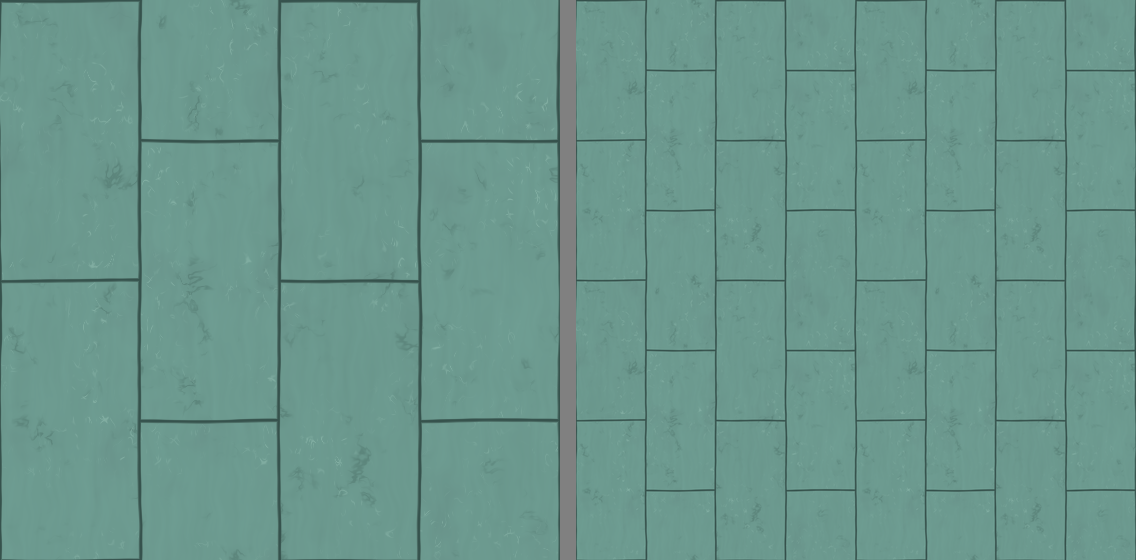
Left: one tile. Right: repeated 2 by 2.
Write a WebGL 2 fragment shader that draws this texture.

```glsl
#version 300 es
precision highp float;
// Tall sea-green stone slabs, four columns by two rows, odd columns shifted by half a slab.
// Joints are distances to a slightly warped grid; wrapping gradient noise gives each
// slab its own clouds, upright grain, dark veins and pale curled scratches.

uniform vec2 u_resolution;
out vec4 outColor;

float hash(vec2 cell, float seed) {
  uvec3 v = uvec3(cell, seed) * uvec3(1597u, 3343u, 7919u);
  uint h = (v.x ^ (v.y << 8u) ^ (v.z << 16u)) + v.x + v.y * 31u + v.z * 57u;
  h = (h ^ (h >> 16u)) * 73244475u;
  h = (h ^ (h >> 15u)) * 73244475u;
  h ^= h >> 16u;
  return float(h & 65535u) / 65536.0;
}

float corner(vec2 cell, vec2 offset, vec2 period, float seed) {
  float angle = 6.2832 * hash(mod(cell, period), seed);
  return dot(vec2(cos(angle), sin(angle)), offset);
}

// Gradient noise over the unit square, with a whole number of cells each way
float noise(vec2 p, vec2 period, float seed) {
  p *= period;
  vec2 i = floor(p), f = p - i;
  vec2 s = f * f * f * (f * (f * 6.0 - 15.0) + 10.0);
  vec2 e = vec2(1, 0);
  float low = mix(corner(i, f, period, seed), corner(i + e, f - e, period, seed), s.x);
  float high = mix(corner(i + e.yx, f - e.yx, period, seed),
                   corner(i + 1.0, f - 1.0, period, seed), s.x);
  return mix(low, high, s.y);
}

float fbm(vec2 p, vec2 period, float seed) {
  float sum = 0.0, amplitude = 0.6;
  for (int k = 0; k < 4; k++) {
    sum += amplitude * noise(p, period, seed + float(k));
    period *= 2.0;
    amplitude *= 0.55;
  }
  return sum;
}

// Thin line along the zero contour of a noise value
float contour(float value, float width) {
  return 1.0 - smoothstep(0.0, width, abs(value));
}

void main() {
  vec2 p = gl_FragCoord.xy / u_resolution;
  float pixel = 1.0 / min(u_resolution.x, u_resolution.y);

  // Hand-laid wobble of the joints
  vec2 warp = vec2(noise(p + 0.06, vec2(4, 5), 1.0), noise(p + 0.09, vec2(5, 4), 2.0));
  vec2 g = p + vec2(0.001, 0.002) + 0.0045 * warp;
  g.x += 0.0012 * noise(p, vec2(16, 24), 3.0);

  // Slab index, and signed offsets to the nearest upright and level joints
  float column = floor(g.x * 4.0);
  float y = g.y + 0.25 * mod(column, 2.0);
  vec2 slab = mod(vec2(column, floor(y * 2.0)), vec2(4, 2));
  vec2 joint = (fract(vec2(g.x * 4.0, y * 2.0) + 0.5) - 0.5) / vec2(4, 2);
  float seed = 20.0 + 40.0 * (slab.x + 4.0 * slab.y);

  // Soft clouds and upright grain
  vec2 curl = vec2(noise(p, vec2(22, 16), seed), noise(p, vec2(22, 16), seed + 1.0));
  vec2 q = p + 0.018 * curl;
  float cloud = fbm(q, vec2(7, 5), seed + 2.0);
  float grain = noise(q, vec2(64, 6), seed + 7.0) + 0.5 * noise(q, vec2(130, 14), seed + 8.0);
  vec3 color = mix(vec3(0.424, 0.604, 0.562), vec3(0.408, 0.572, 0.538),
                   smoothstep(0.0, 0.5, cloud));
  color *= 1.0 + 0.022 * grain + 0.025 * cloud;
  color *= 1.0 + 0.016 * (hash(slab, 9.0) - 0.5);

  // Broken dark veins with faint stains around them
  float patches = noise(p, vec2(13, 11), seed + 9.0) + 0.5 * noise(q, vec2(37, 41), seed + 10.0);
  float vein = contour(fbm(q, vec2(20, 22), seed + 11.0), 0.09);
  float stain = smoothstep(0.15, 0.6, patches);
  color = mix(color, vec3(0.32, 0.47, 0.435), stain * (0.1 + 0.5 * vein));

  // Pale curled scratches, cut into short flecks
  float worn = smoothstep(-0.15, 0.4, noise(p, vec2(9, 7), seed + 16.0));
  float cut = smoothstep(0.08, 0.4, noise(p, vec2(62, 54), seed + 17.0));
  float scratch = contour(noise(q, vec2(46, 34), seed + 18.0), 0.075);
  float second = contour(noise(q, vec2(70, 38), seed + 19.0), 0.09);
  color = mix(color, vec3(0.56, 0.73, 0.68), 0.6 * worn * cut * max(scratch, 0.7 * second));

  // Joints: a soft rim with a darker core set a little to one side
  float swell = 0.0005 * noise(p, vec2(30), 4.0);
  float rim = min(abs(joint.x), abs(joint.y)) + swell;
  vec2 inner = abs(joint - 0.0005);
  float core = min(inner.x, inner.y) + swell;
  float soft = max(0.7 * pixel, 0.0007);
  color = mix(color, vec3(0.29, 0.42, 0.39), 1.0 - smoothstep(0.0031 - soft, 0.0031 + soft, rim));
  color = mix(color, vec3(0.21, 0.32, 0.30), 1.0 - smoothstep(0.0018 - soft, 0.0018 + soft, core));

  outColor = vec4(color, 1.0);
}
```
